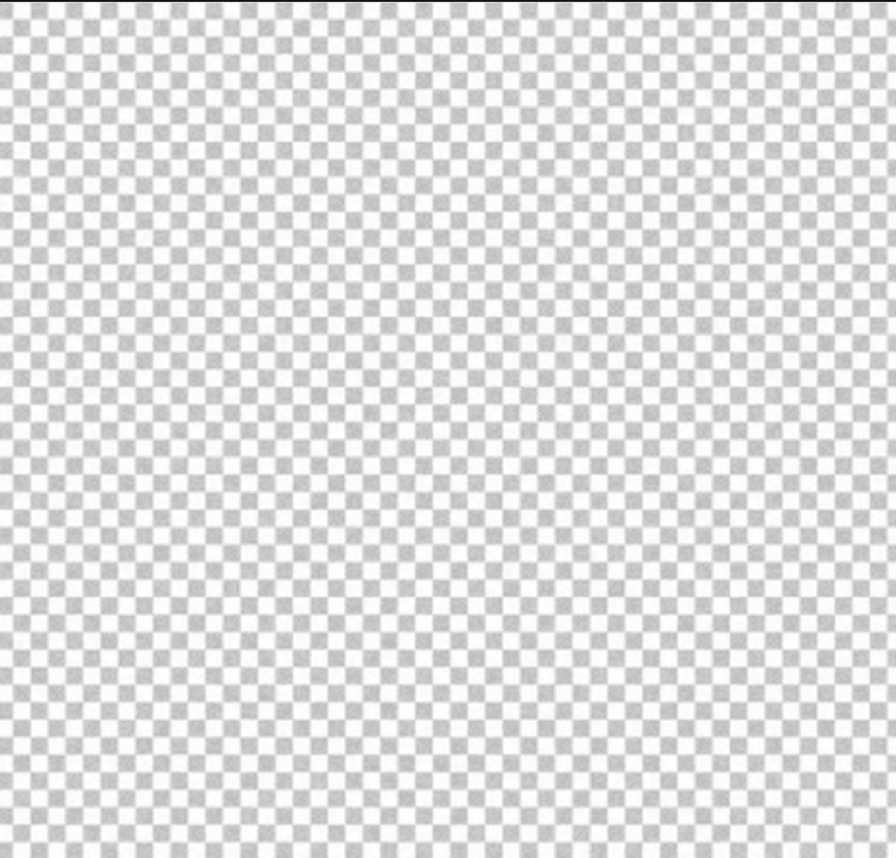
This pattern is drawn by a Shadertoy shader. Its source:

```glsl
// Soft grey and white checkerboard with faint compression grain and a dark top rule.

const vec2 CELLS = vec2(51.25, 49.0);    // squares across and down
const vec2 OFFSET = vec2(0.75, 0.10);    // cropped part of the first square
const vec3 WHITE = vec3(0.988);
const vec3 GREY = vec3(0.771);
const vec3 RULE = vec3(0.06);
const float RULE_HEIGHT = 0.00204;       // fraction of canvas height

float hash(vec2 p) {
    vec3 q = fract(vec3(p.xyx) * 0.1031);
    q += dot(q, q.yzx + 33.33);
    return fract((q.x + q.y) * q.z);
}

float valueNoise(vec2 p) {
    vec2 i = floor(p);
    vec2 f = smoothstep(0.0, 1.0, fract(p));
    float low = mix(hash(i), hash(i + vec2(1, 0)), f.x);
    float high = mix(hash(i + vec2(0, 1)), hash(i + vec2(1, 1)), f.x);
    return mix(low, high, f.y);
}

// Alternates between +1 and -1 per cell, with a soft ramp of varying width.
float softSquareWave(float t, float pixel, float seed) {
    float edge = floor(t + 0.5);
    float ramp = mix(0.17, 0.29, hash(vec2(edge + 100.0, seed)));
    float halfWidth = 0.5 * max(ramp, pixel);
    float side = clamp((t - edge) / halfWidth, -1.0, 1.0);
    return mod(edge, 2.0) < 0.5 ? side : -side;
}

// Fine mottling plus slight tone steps between square compression blocks.
float grain(vec2 cell) {
    float mottle = valueNoise((cell + 10.0) * 6.0) - 0.5;
    float block = hash(floor((cell + 10.0) * 1.25)) - 0.5;
    return 0.065 * mottle + 0.016 * block;
}

void mainImage(out vec4 fragColor, in vec2 fragCoord) {
    vec2 uv = fragCoord / iResolution.xy;
    float fromTop = 1.0 - uv.y;
    vec2 cell = vec2(uv.x, fromTop) * CELLS - OFFSET;
    vec2 pixel = CELLS / iResolution.xy;

    // Checker: the product of one wave per axis
    float checker = softSquareWave(cell.x, pixel.x, 3.0)
                  * softSquareWave(cell.y, pixel.y, 17.0);
    float whiteness = 0.5 + 0.5 * checker;
    vec3 color = mix(GREY, WHITE, whiteness);

    // Grain is strongest on the grey squares
    color += grain(cell) * mix(1.0, 0.35, whiteness);

    // Thin rule along the top
    float aa = 0.5 / iResolution.y;
    float rule = 1.0 - smoothstep(RULE_HEIGHT - aa, RULE_HEIGHT + aa, fromTop);
    color = mix(color, RULE, rule);

    fragColor = vec4(clamp(color, 0.0, 1.0), 1.0);
}
```
